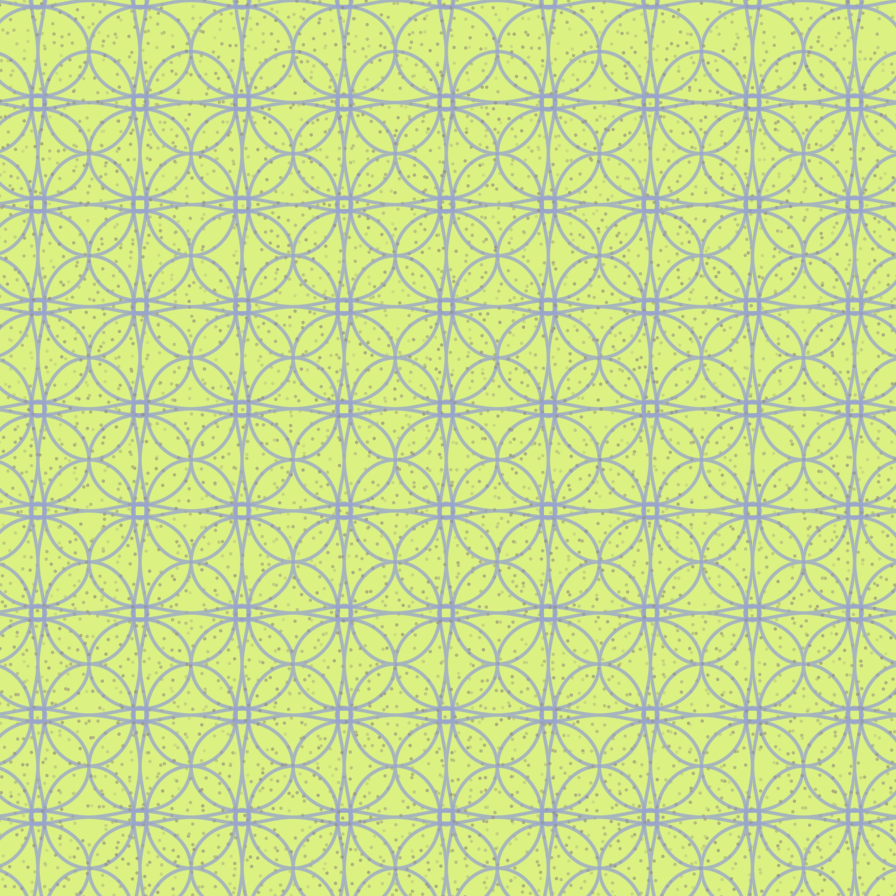
A three.js fragment shader for this pattern:

```glsl
// Lattice of overlapping ovals and paired bowed lines on a speckled lime ground.
// Translucent strokes are layered from approximate curve distances, so that
// crossings deepen in colour; hashed jittered grids scatter the speckles.
varying vec2 vUv;

vec2 hash2(vec2 p) {
  vec3 h = fract(p.xyx * vec3(0.1031, 0.1030, 0.0973));
  h += dot(h, h.yzx + 33.33);
  return fract((h.xx + h.yz) * h.zy);
}

float stroke(float d, float halfWidth) {
  return 1.0 - smoothstep(halfWidth - 0.009, halfWidth + 0.009, abs(d));
}

float ellipseDistance(vec2 p, vec2 radii) {
  float k = length(p / radii);
  return k * (k - 1.0) / max(length(p / (radii * radii)), 0.001);
}

// Two lines that touch midway between nodes and part around each node
float bowedPair(float across, float along) {
  float spread = 0.031 * (1.0 + cos(6.28319 * along));
  return abs(across) - spread;
}

vec3 ink(vec3 base, float coverage) {
  return mix(base, vec3(0.60, 0.645, 0.795), 0.8 * coverage);
}

// One speckle at most in each square of a jittered grid
float speckles(vec2 uv, float count, float seed) {
  vec2 g = uv * count;
  vec2 id = floor(g);
  vec2 spot = 0.2 + 0.6 * hash2(id + seed);
  vec2 trait = hash2(id + seed + 71.7);
  float d = length(fract(g) - spot) / count;
  float dot1 = 1.0 - smoothstep(0.0009, 0.0028, d);
  return dot1 * step(trait.x, 0.8) * mix(0.25, 0.9, trait.y);
}

void main() {
  // Nodes lie at whole numbers
  vec2 g = (vUv - vec2(0.0423, 0.0880)) * 8.777;
  vec2 nodeOffset = g - floor(g + 0.5);
  vec2 cellOffset = fract(g) - 0.5;

  vec3 color = vec3(0.86, 0.95, 0.51);

  // Ovals centred on the sides of each cell; the topmost row has none above it
  float ovalRow = min(floor(g.y + 0.5), 7.0);
  vec2 upright = vec2(cellOffset.x, g.y - ovalRow);
  vec2 level = vec2(nodeOffset.x, cellOffset.y);
  color = ink(color, stroke(ellipseDistance(upright, vec2(0.44, 0.5)), 0.017));
  color = ink(color, stroke(ellipseDistance(level, vec2(0.5, 0.44)), 0.017));

  // Bowed lines along the lattice and a small ring at each node
  color = ink(color, stroke(bowedPair(nodeOffset.x, g.y), 0.017));
  color = ink(color, stroke(bowedPair(nodeOffset.y, g.x), 0.017));
  color = ink(color, stroke(length(nodeOffset) - 0.075, 0.017));

  // Speckles
  float grit = max(speckles(vUv, 64.0, 3.0), speckles(vUv + 0.37, 61.0, 157.0));
  color = mix(color, vec3(0.58, 0.55, 0.48), 0.8 * grit);

  gl_FragColor = vec4(color, 1.0);
}
```
